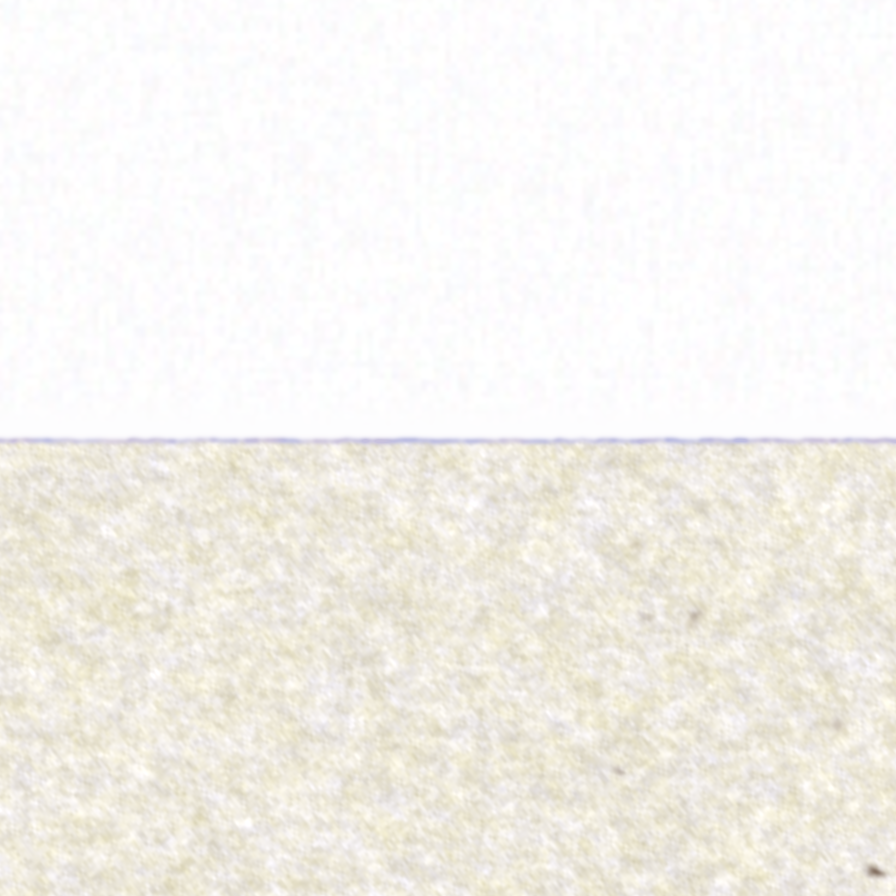
Reproduce this texture procedurally as a Shadertoy shader.

```glsl
// Draws a smooth white sheet above grainy cream paper, parted by a thin violet edge.
#define EDGE_Y 0.508
#define EDGE_WIDTH 0.0038
#define EDGE_WOBBLE 0.0018
#define WHITE_COLOR vec3(0.993, 0.991, 0.995)
#define PAPER_COLOR vec3(0.932, 0.914, 0.868)
#define EDGE_COLOR vec3(0.775, 0.755, 0.870)
#define SPECK_COLOR vec3(0.50, 0.42, 0.36)
#define GRAIN_SCALE 46.0
#define GRAIN_CONTRAST 0.145
#define TINT_CONTRAST 0.125
#define WEAVE_SCALE 150.0
#define WEAVE_CONTRAST 0.034

// Integer hash of a lattice cell, from 0 to 1
float hash(vec2 cell) {
    uvec2 q = uvec2(ivec2(cell)) * uvec2(1597u, 3812u) + uvec2(7919u, 104u);
    uint h = (q.x ^ (q.y * 2699u)) * 747796u + 28913u;
    h = ((h >> 15u) ^ h) * 277803u;
    h = ((h >> 13u) ^ h) * 668265u;
    h = (h >> 16u) ^ h;
    return float(h & 65535u) / 65535.0;
}

// Smooth value noise, centred on zero
float noise(vec2 p) {
    vec2 cell = floor(p);
    vec2 f = fract(p);
    f = f * f * (3.0 - 2.0 * f);
    float low = mix(hash(cell), hash(cell + vec2(1.0, 0.0)), f.x);
    float high = mix(hash(cell + vec2(0.0, 1.0)), hash(cell + 1.0), f.x);
    return mix(low, high, f.y) - 0.5;
}

mat2 rotation(float angle) {
    float c = cos(angle), s = sin(angle);
    return mat2(c, s, -s, c);
}

// Fibrous grain: octaves of near equal strength, stretched down to the right
float grain(vec2 p) {
    float sum = 0.0, amplitude = 0.40;
    for (int i = 0; i < 4; i++) {
        float angle = 0.55 + 0.25 * (float(i) - 1.5);
        sum += amplitude * noise(rotation(angle) * p * vec2(0.85, 1.2));
        p = p * 1.75 + 17.3;
        amplitude *= 1.05;
    }
    return sum;
}

// White sheet with faint coloured threads in both directions
vec3 whiteSheet(vec2 uv) {
    vec2 p = uv * WEAVE_SCALE;
    float threads = noise(p * vec2(1.0, 0.2)) + 0.6 * noise(p * vec2(0.2, 1.0) + 31.0);
    float dots = noise(p + 73.0);
    vec2 q = p * vec2(0.8, 0.55);
    vec3 tint = vec3(noise(q + 11.0), noise(q + 47.0), noise(q + 89.0));
    float calm = smoothstep(EDGE_Y + 0.01, EDGE_Y + 0.06, uv.y);
    vec3 variation = vec3(0.4 * threads + 0.6 * dots) + 0.65 * tint;
    return WHITE_COLOR + variation * WEAVE_CONTRAST * calm;
}

// Cream paper with separate brightness and warmth variation
vec3 creamPaper(vec2 uv) {
    float relief = grain(uv * GRAIN_SCALE);
    float warmth = grain(uv * GRAIN_SCALE * 0.62 + 61.0);
    float cloud = noise(uv * 7.0 + 5.0);
    float weave = noise(uv * vec2(150.0, 22.0)) + noise(uv * vec2(22.0, 150.0) + 9.0);
    vec3 color = PAPER_COLOR + GRAIN_CONTRAST * relief * vec3(0.9, 0.95, 1.15);
    color += TINT_CONTRAST * warmth * vec3(0.06, 0.12, 1.0);
    return color + 0.012 * cloud + 0.018 * weave;
}

// Soft flecks: centre, radius, strength
float specks(vec2 uv) {
    const vec4 fleck[7] = vec4[7](
        vec4(0.776, 0.311, 0.0170, 0.36), vec4(0.935, 0.190, 0.0130, 0.32),
        vec4(0.977, 0.026, 0.0120, 0.95), vec4(0.691, 0.138, 0.0095, 0.36),
        vec4(0.720, 0.311, 0.0130, 0.22), vec4(0.709, 0.390, 0.0130, 0.20),
        vec4(0.885, 0.010, 0.0140, 0.16));
    float cover = 0.0;
    for (int i = 0; i < 7; i++) {
        float angle = i == 0 ? -0.95 : 0.4;
        vec2 d = rotation(angle) * (uv - fleck[i].xy);
        d += 0.006 * vec2(noise(uv * 90.0), noise(uv * 90.0 + 23.0));
        d.y *= 1.6;
        cover = max(cover, fleck[i].w * exp(-dot(d, d) / (fleck[i].z * fleck[i].z) * 2.0));
    }
    return cover;
}

void mainImage(out vec4 fragColor, in vec2 fragCoord) {
    vec2 uv = fragCoord / iResolution.xy;
    float pixel = 1.0 / iResolution.y;

    // Slightly uneven border between the sheets
    float border = EDGE_Y + EDGE_WOBBLE * noise(vec2(uv.x * 80.0, 3.0));
    float height = uv.y - border;
    vec3 paper = mix(creamPaper(uv), SPECK_COLOR, specks(uv));
    float softness = 0.0022 + pixel;
    vec3 color = mix(paper, whiteSheet(uv), smoothstep(-softness, softness, height));

    // Violet line with varying strength
    float strength = 0.8 + 0.4 * noise(vec2(uv.x * 28.0, 8.0)) + 0.5 * noise(vec2(uv.x * 130.0, 21.0));
    float band = exp(-height * height / (EDGE_WIDTH * EDGE_WIDTH));
    vec3 lineColor = EDGE_COLOR + vec3(0.08, 0.03, -0.03) * noise(vec2(uv.x * 40.0, 15.0));
    color = mix(color, lineColor, clamp(band * strength, 0.0, 1.0));

    fragColor = vec4(clamp(color, 0.0, 1.0), 1.0);
}
```
